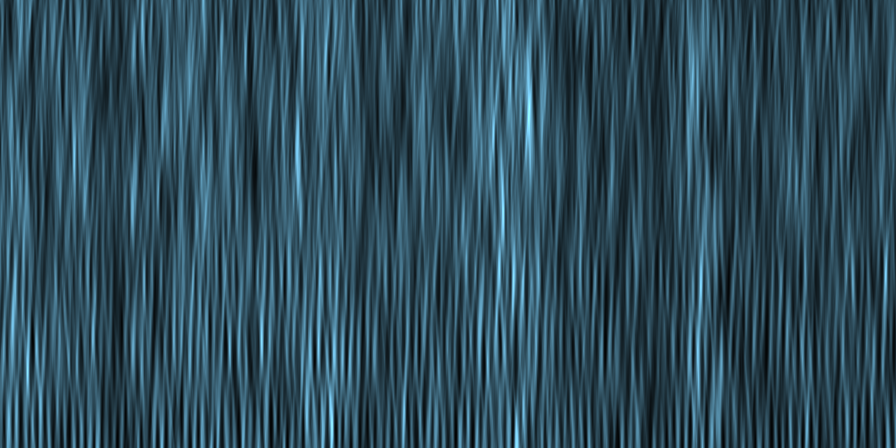
Reproduce this texture procedurally as a Shadertoy shader.

```glsl
// Dense curtain of fine blue-grey hair strands hanging almost vertically.

#define TINT vec3(0.385, 0.64, 0.765)
#define LAYERS 20
#define STRAND_CELL 0.018
#define STRAND_LENGTH 0.46
#define LEAN 0.08
#define WAVE 0.006
#define GAIN 0.24
#define BAND_DEPTH 1.0

const float PI = 3.14159;

vec4 hash4(vec2 p) {
    vec4 q = fract(p.xyxy * vec4(0.1031, 0.1030, 0.0973, 0.1099));
    q += dot(q, q.wzxy + 33.33);
    return fract((q.xxyz + q.yzzw) * q.zywx);
}

float valueNoise(float x, float seed) {
    float cell = floor(x);
    float t = smoothstep(0.0, 1.0, x - cell);
    return mix(hash4(vec2(cell, seed)).x, hash4(vec2(cell + 1.0, seed)).x, t);
}

// One sheet of parallel tapered strands, one strand per cell.
float strandLayer(vec2 p, float layer, float pixel) {
    float slope = (2.0 * fract(layer * 0.618) - 1.0) * LEAN;
    float u = p.x + slope * p.y + WAVE * sin(3.0 * p.y + 2.4 * layer);
    u = u / STRAND_CELL + 0.37 * layer;
    float column = floor(u);

    // Stagger the strand ends from column to column.
    vec4 columnRnd = hash4(vec2(column + 50.0, layer + 11.0));
    float v = p.y / (STRAND_LENGTH * mix(0.7, 1.3, columnRnd.y)) + columnRnd.x;
    float segment = floor(v);
    vec4 rnd = hash4(vec2(column + 90.0, segment * 31.0 + layer * 7.0 + 200.0));

    float taper = sin(PI * (v - segment));
    float halfWidth = mix(0.27, 0.42, rnd.x);
    float center = 0.5 + (2.0 * rnd.y - 1.0) * (0.5 - halfWidth);
    halfWidth = max(halfWidth * mix(0.5, 1.0, taper), pixel / STRAND_CELL);
    float profile = max(0.0, 1.0 - abs(u - column - center) / halfWidth);
    return profile * taper * rnd.z;
}

// Broad light and shadowed locks across the width.
float lockShade(vec2 p) {
    float x = p.x + 0.01 * sin(2.0 * p.y);
    float locks = 0.6 * valueNoise(x * 7.0, 3.0) + 0.4 * valueNoise(x * 19.0, 8.0);
    return 1.0 + BAND_DEPTH * (locks - 0.5) + 0.12 * (1.0 - p.x);
}

void mainImage(out vec4 fragColor, in vec2 fragCoord) {
    vec2 p = fragCoord / iResolution.y;
    float pixel = 1.0 / iResolution.y;

    float light = 0.0;
    for (int i = 0; i < LAYERS; i++) {
        light += strandLayer(p, float(i), pixel);
    }

    light *= GAIN * lockShade(p);
    fragColor = vec4(min(TINT * light, 1.0), 1.0);
}
```
